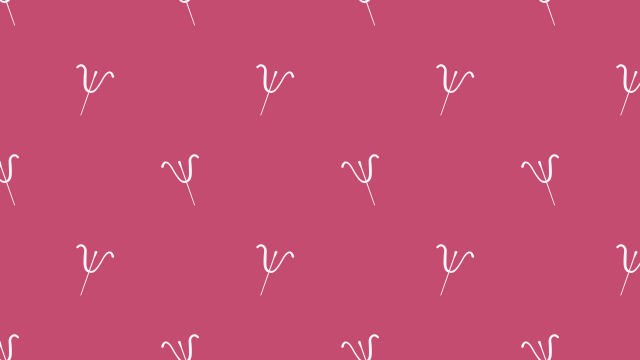
This pattern is drawn by a Shadertoy shader. Its source:

```glsl
// Half-drop pattern of small white calligraphic tridents, mirrored on alternate rows, on rose.

#define PITCH 0.5                       // column spacing, in canvas heights
#define ROW_STEP 0.25                   // row spacing, in canvas heights
#define ODD_SHIFT 0.2662                // x of the first motif on odd rows
#define EVEN_SHIFT -0.0012              // x of the first motif on even rows
#define MOTIF_UNIT 0.02315              // one motif unit, in canvas heights
#define CURVE_STEPS 6                   // straight pieces per curve span
#define ROSE vec3(0.77, 0.30, 0.44)
#define INK vec3(1.0, 0.96, 0.98)

const int LAST = 9;

// Pen path of the two arms: xy = control point, z = half width
const vec3 ARMS[LAST + 1] = vec3[](
    vec3(-2.20, 2.74, 0.13), vec3(-1.85, 3.10, 0.13),
    vec3(-1.20, 2.65, 0.14), vec3(-1.30, 1.60, 0.18),
    vec3(-1.30, 0.00, 0.16), vec3(-0.35, -0.36, 0.11),
    vec3(0.45, 0.60, 0.08), vec3(1.20, 2.00, 0.09),
    vec3(1.90, 2.20, 0.12), vec3(2.05, 1.62, 0.15));

// Distance to a stroke whose half width runs from a.z to b.z
float taperedStroke(vec2 p, vec3 a, vec3 b) {
    vec2 along = b.xy - a.xy;
    float t = clamp(dot(p - a.xy, along) / dot(along, along), 0.0, 1.0);
    vec3 nearest = mix(a, b, t);
    return length(p - nearest.xy) - nearest.z;
}

// Quadratic curve with its width blended along with its position
vec3 curvePoint(vec3 a, vec3 control, vec3 b, float t) {
    return mix(mix(a, control, t), mix(control, b, t), t);
}

// Smooth spline through the midpoints of the control polygon
float armsDistance(vec2 p) {
    float d = 1e3;
    vec3 previous = ARMS[0];
    for (int i = 1; i < LAST; i++) {
        vec3 start = i == 1 ? ARMS[0] : 0.5 * (ARMS[i - 1] + ARMS[i]);
        vec3 end = i == LAST - 1 ? ARMS[LAST] : 0.5 * (ARMS[i] + ARMS[i + 1]);
        for (int k = 1; k <= CURVE_STEPS; k++) {
            float t = float(k) / float(CURVE_STEPS);
            vec3 next = curvePoint(start, ARMS[i], end, t);
            d = min(d, taperedStroke(p, previous, next));
            previous = next;
        }
    }
    return d;
}

// Hairline stem topped by a teardrop
float stemDistance(vec2 p) {
    vec3 tip = vec3(0.02, 2.13, 0.16);
    vec3 neck = vec3(-0.25, 1.40, 0.07);
    vec3 foot = vec3(-1.80, -3.00, 0.045);
    return min(taperedStroke(p, tip, neck), taperedStroke(p, neck, foot));
}

void mainImage(out vec4 fragColor, in vec2 fragCoord) {
    // Canvas heights, measured from the upper left corner
    vec2 uv = vec2(fragCoord.x, iResolution.y - fragCoord.y) / iResolution.y;

    // Staggered rows and columns
    float row = floor(uv.y / ROW_STEP + 0.5);
    bool oddRow = mod(row, 2.0) > 0.5;
    float shift = oddRow ? ODD_SHIFT : EVEN_SHIFT;
    vec2 local = vec2(mod(uv.x - shift + 0.5 * PITCH, PITCH) - 0.5 * PITCH,
                      row * ROW_STEP - uv.y);
    if (!oddRow) local.x = -local.x;

    // Motif coverage with a one-pixel smooth edge
    vec2 p = local / MOTIF_UNIT;
    float pixel = 1.0 / (iResolution.y * MOTIF_UNIT);
    float d = min(armsDistance(p), stemDistance(p));
    float coverage = clamp(0.5 - d / pixel, 0.0, 1.0);

    fragColor = vec4(mix(ROSE, INK, coverage), 1.0);
}
```
